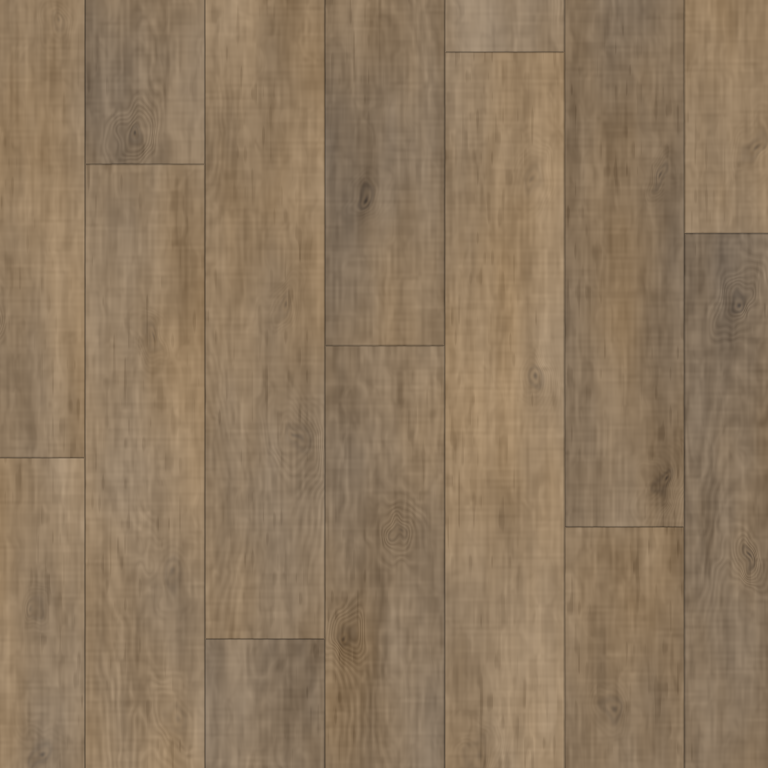
Write a three.js fragment shader that draws this texture.

```glsl
// Brown oak floor planks with staggered joints, vertical grain, growth rings and knots.
varying vec2 vUv;

const float PLANK_WIDTH = 0.1561;

float hash(vec2 p) {
  vec3 q = fract(vec3(p.xyx) * 0.1031);
  q += dot(q, q.yzx + 33.33);
  return fract((q.x + q.y) * q.z);
}

float noise(vec2 p) {
  vec2 cell = floor(p);
  vec2 f = fract(p);
  f = f * f * (3.0 - 2.0 * f);
  float low = mix(hash(cell), hash(cell + vec2(1.0, 0.0)), f.x);
  float high = mix(hash(cell + vec2(0.0, 1.0)), hash(cell + 1.0), f.x);
  return mix(low, high, f.y);
}

float fbm(vec2 p) {
  float sum = 0.0;
  float amplitude = 0.53;
  for (int i = 0; i < 4; i++) {
    sum += amplitude * noise(p);
    p = p * 2.03 + vec2(17.3, 9.1);
    amplitude *= 0.5;
  }
  return sum;
}

void main() {
  // Plank layout: one joint per column, staggered
  float across = (vUv.x + 0.0454) / PLANK_WIDTH;
  float column = floor(across);
  float joint = fract(0.404 + 0.382 * column);
  float upper = step(joint, vUv.y);
  float id = column * 2.0 + upper;
  vec2 local = vec2(fract(across) * PLANK_WIDTH, fract(vUv.y - joint));
  vec2 p = local + vec2(id * 1.7 + 2.0, id * 2.3 + 1.0);

  // Knots darken the wood and bend the rings around them
  vec2 wobble = vec2(noise(p * vec2(70.0, 40.0)), noise(p * vec2(60.0, 45.0) + 31.0)) - 0.5;
  float knots = 0.0;
  float smear = 0.0;
  float bend = 0.0;
  for (int i = 0; i < 3; i++) {
    vec2 seed = vec2(id + 3.0, float(i) * 7.0 + 5.0);
    vec2 center = vec2(PLANK_WIDTH * mix(0.15, 0.85, hash(seed)),
                       (float(i) + mix(0.1, 0.9, hash(seed + 40.0))) / 3.0);
    float strength = mix(0.35, 1.0, hash(seed + 80.0));
    float size = mix(0.007, 0.013, hash(seed + 120.0));
    vec2 d = local - center + wobble * 0.016;
    d.x += d.y * (hash(seed + 160.0) - 0.5);
    float r = length(d * vec2(1.0, 0.65)) / size;
    float rim = 0.55 + 0.45 * cos(r * 6.0);
    knots += strength * exp(-r * r * 0.9) * rim;
    smear += strength * exp(-dot(d * d, vec2(3500.0, 330.0)));
    bend += 0.45 * exp(-r * r * 0.12);
  }

  // Growth rings: contours of a tall, smooth field
  float field = noise(p * vec2(10.0, 1.9)) + 0.3 * noise(p * vec2(24.0, 6.0) + 11.0)
              + 0.035 * noise(p * vec2(90.0, 50.0)) + bend;
  float ring = sin(field * 92.0);
  ring = ring * 0.6 + 0.4 * ring * abs(ring);
  float ringMask = smoothstep(0.42, 0.75, noise(p * vec2(11.0, 2.6) + 53.0));
  ringMask = max(ringMask, min(bend, 0.45));

  // Grain layers, from broad stains to fine fibres
  float stain = fbm(p * vec2(13.0, 4.5)) - 0.5;
  float streak = fbm(p * vec2(55.0, 4.0) + wobble * 0.5) - 0.5;
  float fibre = noise(p * vec2(250.0, 24.0)) - 0.5;
  float fleck = noise(p * vec2(150.0, 75.0) + wobble * 2.0) - 0.5;
  float saw = noise(p * vec2(22.0, 240.0)) - 0.5;
  float pore = smoothstep(0.68, 0.95, noise(p * vec2(210.0, 38.0) + 70.0));
  float poreMask = smoothstep(0.35, 0.7, noise(p * vec2(18.0, 6.0) + 90.0));

  // Tone of each plank
  float tone = mix(cos(1.745 * column - 1.05), 0.6 * cos(3.05 * column) - 0.15, upper);

  float value = 0.036 * tone + 0.15 * stain + 0.12 * streak + 0.055 * fibre
              + 0.04 * fleck + 0.028 * saw + 0.022 * ring * ringMask
              - 0.05 * pore * poreMask - 0.045 * smear - 0.13 * knots + 0.012;

  vec3 color = vec3(0.55, 0.467, 0.37) + value * vec3(1.0, 0.93, 0.82);

  // Grey and warm patches
  float grey = fbm(p * vec2(9.0, 3.0) + 140.0) - 0.5 - 0.12 * tone + 0.4 * knots;
  color += grey * vec3(-0.045, 0.0, 0.06);

  // Thin dark seams
  float side = min(local.x, PLANK_WIDTH - local.x);
  float end = abs(vUv.y - joint);
  float seam = max(1.0 - smoothstep(0.0003, 0.0021, side),
                   0.85 * (1.0 - smoothstep(0.0003, 0.0021, end)));
  color *= 1.0 - 0.27 * seam;

  gl_FragColor = vec4(color, 1.0);
}
```
